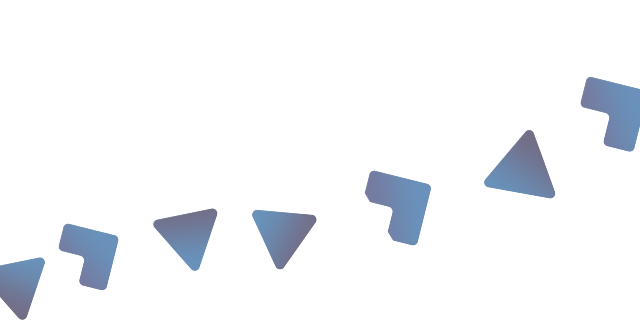
This background is drawn by a WebGL 2 fragment shader. Its source:

```glsl
#version 300 es
precision highp float;

uniform vec2 u_resolution;
out vec4 outColor;

#define PAPER vec3(1.0)
#define BLUE vec3(0.41, 0.57, 0.73)
#define DUSK vec3(0.45, 0.43, 0.53)
#define VIOLET vec3(0.465, 0.475, 0.62)
#define RIM vec3(0.56, 0.62, 0.68)
#define CORNER 0.0156
#define ELBOW_TILT -0.245
#define RIM_WIDTH 0.004

// Triangles: centre, circumradius, tilt; then the heading of their blue end
const vec4 TRIANGLES[4] = vec4[4](
    vec4(0.050, 0.114, 0.0995, 1.247), vec4(0.589, 0.267, 0.0995, 1.247),
    vec4(0.884, 0.272, 0.0985, 0.957), vec4(1.634, 0.468, 0.1120, -0.178));
const float TRIANGLE_GLOW[4] = float[4](1.2, -1.45, 2.7, -2.2);

// Elbows: centre, half size, diagonal cut; then the heading of their blue end
const vec4 ELBOWS[3] = vec4[3](
    vec4(0.266, 0.197, 0.0885, 1.0), vec4(1.230, 0.350, 0.0990, 0.076),
    vec4(1.907, 0.643, 0.0990, 1.0));
const float ELBOW_GLOW[3] = float[3](0.7, 0.1, 0.3);

vec2 turn(vec2 p, float angle) {
    float c = cos(angle), s = sin(angle);
    return vec2(c * p.x + s * p.y, c * p.y - s * p.x);
}

float roundBox(vec2 p, vec2 halfSize) {
    vec2 d = abs(p) - halfSize + CORNER;
    return length(max(d, 0.0)) + min(max(d.x, d.y), 0.0) - CORNER;
}

// Equilateral triangle pointing up, grown by the corner radius
float roundTriangle(vec2 p, float radius) {
    const float k = sqrt(3.0);
    float halfSide = radius * k * 0.5;
    p = vec2(abs(p.x) - halfSide, p.y + halfSide / k);
    if (p.x + k * p.y > 0.0) p = vec2(p.x - k * p.y, -k * p.x - p.y) * 0.5;
    p.x -= clamp(p.x, -2.0 * halfSide, 0.0);
    return -length(p) * sign(p.y) - CORNER;
}

// Two bars joined with a filleted inner corner
float elbow(vec2 p, float size, float cut) {
    float bar = roundBox(p - vec2(0.0, 0.5 * size), vec2(size, 0.5 * size));
    float post = roundBox(p - vec2(0.5 * size, 0.0), vec2(0.5 * size, size));
    float joined = max(CORNER, min(bar, post))
                 - length(max(CORNER - vec2(bar, post), 0.0));
    float d = max(joined, roundBox(p, vec2(size)));
    return max(d, (-p.x - p.y - cut) * sqrt(0.5));
}

// Linear gradient fill with a faint light rim on the upper left
vec3 paint(vec3 base, float d, vec2 p, float size, float heading, vec3 dark) {
    float pixel = 1.0 / u_resolution.y;
    float t = 0.5 + 0.5 * dot(p, vec2(cos(heading), sin(heading))) / size;
    vec3 fill = mix(dark, BLUE, smoothstep(0.0, 1.0, t));
    float lit = smoothstep(-0.2, 0.8, (p.y - p.x) / size);
    fill = mix(fill, RIM, 0.5 * lit * smoothstep(-RIM_WIDTH, 0.0, d));
    return mix(base, fill, smoothstep(0.5 * pixel, -0.5 * pixel, d));
}

void main() {
    vec2 p = gl_FragCoord.xy / u_resolution.y;
    vec3 color = PAPER;

    for (int i = 0; i < 4; i++) {
        vec4 shape = TRIANGLES[i];
        vec2 q = p - shape.xy;
        float d = roundTriangle(turn(q, shape.w), shape.z);
        color = paint(color, d, q, shape.z, TRIANGLE_GLOW[i], DUSK);
    }
    for (int i = 0; i < 3; i++) {
        vec4 shape = ELBOWS[i];
        vec2 q = p - shape.xy;
        float d = elbow(turn(q, ELBOW_TILT), shape.z, shape.w);
        color = paint(color, d, q, shape.z, ELBOW_GLOW[i], VIOLET);
    }
    outColor = vec4(color, 1.0);
}
```
